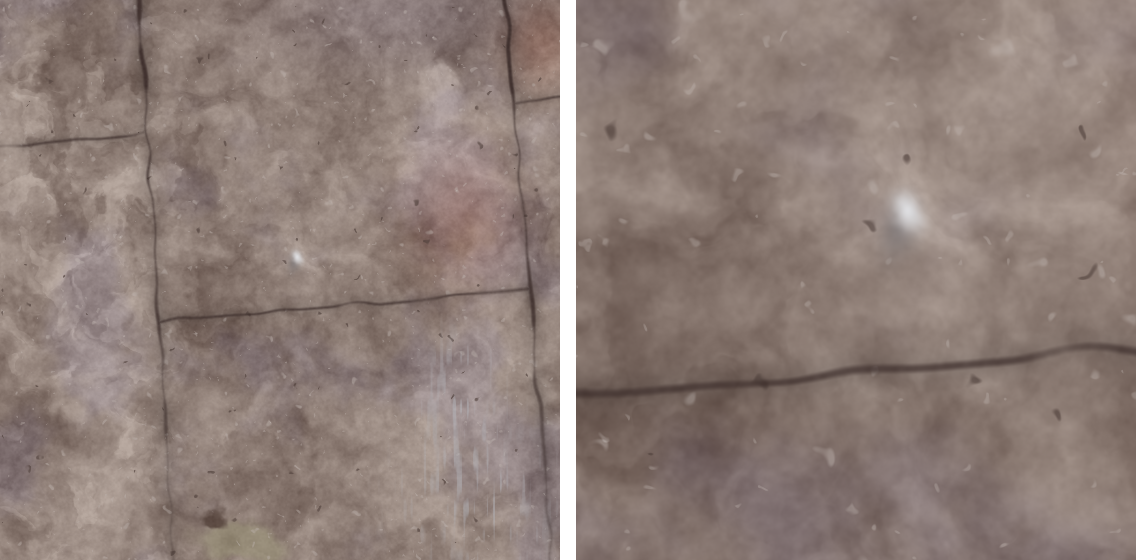
Left, the full canvas; right, a detail of the centre.
A WebGL 1 fragment shader for this texture:

```glsl
precision highp float;
// Worn brown stone paving: large slanted slabs in staggered columns, with stains, flecks and scuffs.
uniform vec2 u_resolution;

float hash(vec2 p) {
  vec3 q = fract(vec3(p.xyx) * 0.1031);
  q += dot(q, q.yzx + 33.33);
  return fract((q.x + q.y) * q.z);
}

float noise(vec2 p) {
  vec2 i = floor(p), f = fract(p);
  f = f * f * (3.0 - 2.0 * f);
  return mix(mix(hash(i), hash(i + vec2(1.0, 0.0)), f.x),
             mix(hash(i + vec2(0.0, 1.0)), hash(i + 1.0), f.x), f.y);
}

float fbm(vec2 p) {
  float sum = 0.0, amp = 0.5;
  for (int i = 0; i < 5; i++) {
    sum += amp * noise(p);
    p = mat2(1.6, 1.2, -1.2, 1.6) * p + 17.3;
    amp *= 0.5;
  }
  return sum / 0.97;
}

// Soft round area of influence
float glow(vec2 p, vec2 center, vec2 size) {
  vec2 d = (p - center) / size;
  return exp(-dot(d, d));
}

// One small ragged fleck in some of the cells of a grid
float flecks(vec2 p, float cells, float chance, float seed) {
  vec2 q = p * cells + 0.5 * vec2(noise(p * cells * 2.5), noise(p * cells * 2.5 + 40.0));
  vec2 id = floor(q) + seed;
  vec2 center = 0.3 + 0.4 * vec2(hash(id + 3.1), hash(id + 8.7));
  float radius = mix(0.1, 0.28, hash(id + 5.5));
  return step(hash(id), chance) * (1.0 - smoothstep(radius * 0.3, radius, length(fract(q) - center)));
}

// Dark core of a joint with a soft edge
float groove(float dist, float halfWidth) {
  float blur = 0.0015 + 0.7 / u_resolution.y;
  return 1.0 - smoothstep(halfWidth - blur, halfWidth + blur, dist);
}

void main() {
  vec2 p = gl_FragCoord.xy / u_resolution;
  vec2 warp = vec2(fbm(p * 14.0), fbm(p * 14.0 + 31.0)) - 0.5;

  // Slab layout: leaning columns, every other one shifted
  vec2 wobble = 0.010 * (vec2(noise(p * 22.0), noise(p * 22.0 + 60.0)) - 0.5);
  float across = (p.x + wobble.x - 0.310 + 0.062 * p.y) / (0.675 - 0.021 * p.y);
  float column = floor(across);
  float up = (p.y + wobble.y - 0.084 * p.x - 0.403 - 0.337 * mod(column, 2.0)) / 0.85;
  float row = floor(up);
  float sideDist = abs(across - floor(across + 0.5)) * 0.66;
  float rowDist = abs(up - floor(up + 0.5)) * 0.85;

  // Mottled stone tone
  float tone = 0.50 + 1.15 * (fbm(p * 5.0 + warp * 0.8 + 4.0) - 0.5)
                    + 0.85 * (fbm(p * 22.0 + warp * 2.0) - 0.5)
                    + 0.40 * (fbm(p * 75.0) - 0.5);
  tone += 0.08 * (hash(vec2(column, row) + 12.0) - 0.5);
  tone += 0.16 * glow(p, vec2(0.50, 0.72), vec2(0.22, 0.16));
  tone -= 0.22 * glow(p, vec2(0.70, 0.40), vec2(0.10, 0.08));
  tone -= 0.14 * glow(p, vec2(0.78, 0.97), vec2(0.22, 0.08));

  // Flaked dark stains, strongest on the left slabs
  float wornArea = glow(p, vec2(0.12, 0.72), vec2(0.30, 0.26));
  float stain = fbm(p * 9.0 + warp * 1.6 + 71.0) + 0.13 * wornArea;
  tone -= 0.32 * smoothstep(0.58, 0.65, stain) * (0.3 + 0.7 * wornArea);
  float flake = fbm(p * 17.0 + warp * 2.0 + 25.0);
  float leftSide = 1.0 - smoothstep(0.20, 0.42, p.x);
  tone += 0.22 * smoothstep(0.57, 0.65, flake) * (0.25 + 0.75 * leftSide);

  vec3 color = mix(vec3(0.43, 0.36, 0.33), vec3(0.69, 0.63, 0.595), clamp(tone, -0.1, 1.1));

  // Mineral tints: violet grey, rust and moss
  float violet = smoothstep(0.48, 0.72, fbm(p * 6.0 + 90.0));
  violet += 0.9 * glow(p, vec2(0.72, 0.98), vec2(0.25, 0.10));
  color += violet * vec3(-0.018, -0.012, 0.022);
  color += vec3(0.055, -0.002, -0.022) * (glow(p, vec2(0.83, 0.61), vec2(0.10, 0.12))
                                        + glow(p, vec2(0.97, 0.92), vec2(0.07, 0.08)));
  float moss = glow(p + warp * 0.08, vec2(0.43, 0.04), vec2(0.09, 0.05));
  color = mix(color, vec3(0.60, 0.57, 0.47), 0.65 * smoothstep(0.25, 0.65, moss));

  // Pale flecks and dark pits
  float pale = 0.6 * flecks(p, 38.0, 0.13, 5.0) + 0.5 * flecks(p, 75.0, 0.10, 19.0);
  color = mix(color, vec3(0.74, 0.70, 0.68), pale * 0.75);
  color = mix(color, vec3(0.32, 0.26, 0.24), 0.65 * flecks(p, 46.0, 0.045, 77.0));

  // Vertical scuffs at the lower right
  float scuffed = glow(p, vec2(0.82, 0.29), vec2(0.06, 0.10)) + glow(p, vec2(0.85, 0.10), vec2(0.12, 0.12));
  float scratch = smoothstep(0.62, 0.90, noise(p * vec2(170.0, 22.0)));
  color = mix(color, vec3(0.70, 0.70, 0.72), 0.55 * min(scuffed, 1.0) * scratch);

  // Bright chip near the middle and broken dark chip near the bottom
  vec2 ragged = p + warp * 0.025;
  color = mix(color, vec3(0.40, 0.38, 0.39), 0.6 * glow(ragged, vec2(0.524, 0.523), vec2(0.010, 0.016)));
  color = mix(color, vec3(0.86, 0.86, 0.87), glow(ragged, vec2(0.531, 0.536), vec2(0.010, 0.012)));
  float chip = glow(p + warp * 0.07, vec2(0.38, 0.085), vec2(0.05, 0.022));
  color = mix(color, vec3(0.29, 0.22, 0.19), 0.75 * smoothstep(0.45, 0.85, chip));

  // Joints: grime around a broken dark line, fainter between rows
  float broken = smoothstep(0.28, 0.62, noise(p * 16.0 + 8.0));
  float fade = 0.4 + 0.6 * smoothstep(0.15, 0.6, p.y);
  float side = groove(sideDist, 0.0018 + 0.0015 * broken) * fade * (0.45 + 0.5 * broken);
  float rowLine = groove(rowDist, 0.0022) * (0.22 + 0.43 * broken);
  float grime = exp(-sideDist * 90.0) * 0.22 + exp(-rowDist * 110.0) * 0.15;
  color *= 1.0 - grime * (0.5 + 0.5 * broken);
  color = mix(color, vec3(0.25, 0.19, 0.18), max(side, rowLine));

  // Fine grain
  color += 0.025 * (noise(p * 260.0) - 0.5);
  gl_FragColor = vec4(clamp(color, 0.0, 1.0), 1.0);
}
```
